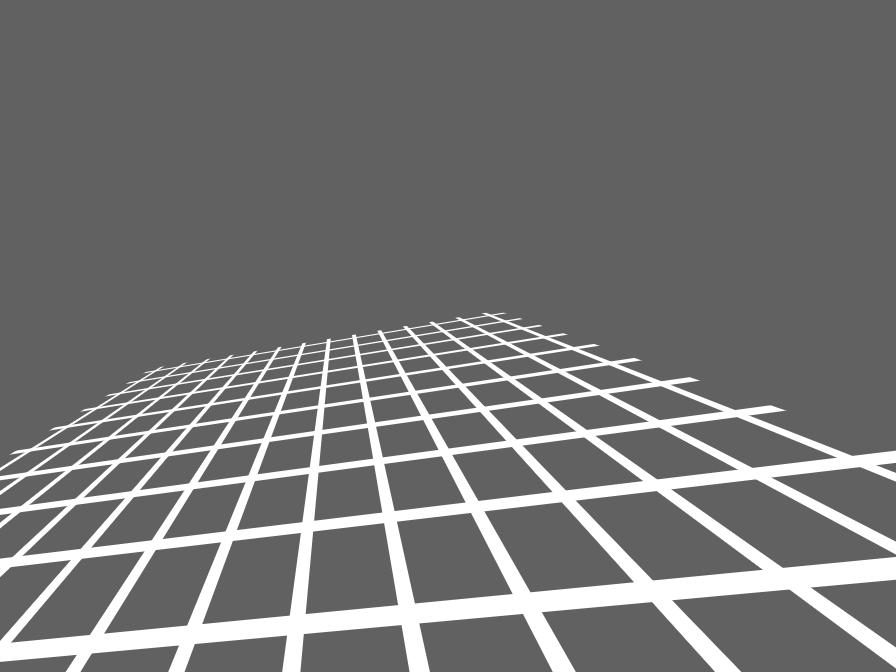
Write a Shadertoy shader that draws this background.

```glsl
#define BACKGROUND vec3(0.38)
#define LINE_COLOR vec3(1.0)
#define DEPTH_VANISH vec2(-0.1632, 0.1205)
#define SIDE_VANISH vec2(-6.0, -0.974)
#define NEAR_CORNER vec2(2.795, -0.9714)
#define NEAR_DISTANCE 1.735
#define SIDE_STEP 0.0778
#define GRID_CELLS vec2(14.0, 10.0)
#define LINE_OFFSET 0.535
#define LINE_WIDTH 0.15

// Perspective map from the canvas to homogeneous grid coordinates
vec3 canvasToGrid(vec2 p) {
    vec3 depthAxis = vec3(DEPTH_VANISH, 1.0);
    vec3 sideAxis = SIDE_STEP * vec3(SIDE_VANISH, 1.0);
    vec3 corner = NEAR_DISTANCE * depthAxis + vec3(NEAR_CORNER, 0.0);
    return inverse(mat3(sideAxis, depthAxis, corner)) * vec3(p, 1.0);
}

// Share of a pixel footprint covered by the repeated lines
vec2 lineCoverage(vec2 cell, vec2 footprint) {
    vec2 offset = abs(fract(cell - LINE_OFFSET + 0.5) - 0.5);
    vec2 upper = min(offset + 0.5 * footprint, vec2(0.5 * LINE_WIDTH));
    vec2 lower = max(offset - 0.5 * footprint, vec2(-0.5 * LINE_WIDTH));
    return clamp((upper - lower) / footprint, 0.0, 1.0);
}

void mainImage(out vec4 fragColor, in vec2 fragCoord) {
    vec2 p = (fragCoord - 0.5 * iResolution.xy) / iResolution.y;
    vec3 projected = canvasToGrid(p);
    vec2 grid = projected.xy / projected.z;

    // Pixel size measured along each grid axis
    vec2 dx = dFdx(grid), dy = dFdy(grid);
    vec2 footprint = max(sqrt(dx * dx + dy * dy), vec2(1e-5));

    // Soft outer limits: both sides and the far end
    vec2 inside = clamp(0.5 + (GRID_CELLS - grid) / footprint, 0.0, 1.0);
    float rightSide = clamp(0.5 + grid.x / footprint.x, 0.0, 1.0);
    float plane = inside.x * inside.y * rightSide * step(0.0, projected.z);

    // Union of both line families
    vec2 gap = 1.0 - lineCoverage(grid, footprint);
    float lines = (1.0 - gap.x * gap.y) * plane;

    fragColor = vec4(mix(BACKGROUND, LINE_COLOR, lines), 1.0);
}
```
